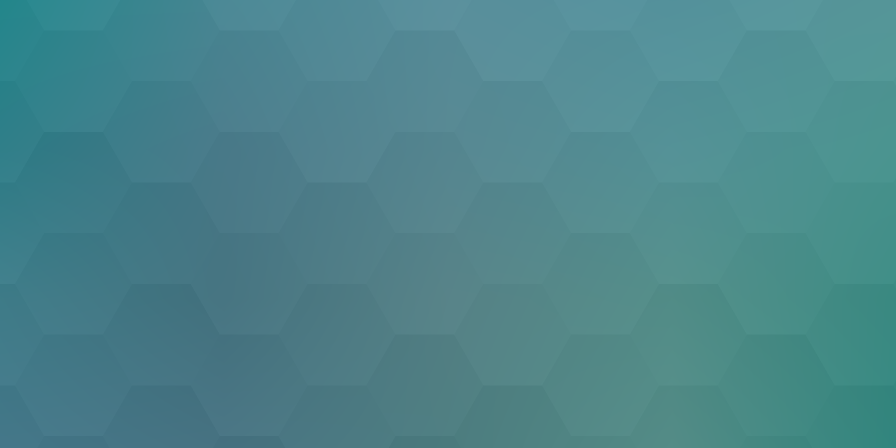
Give the GLSL for this background, as a WebGL 2 fragment shader.

```glsl
#version 300 es
precision highp float;
// Soft teal and slate colour mesh under a faint honeycomb of shaded hexagons.

uniform vec2 u_resolution;
out vec4 fragColor;

const float HEX_HEIGHT = 0.2264;              // flat side to flat side, canvas height = 1
const vec2 HEX_ORIGIN = vec2(0.164, 0.819);   // centre of one cell
const float BEVEL = 0.011;                    // darker top, lighter bottom in each cell
const float VARIATION = 0.010;                // random brightness between cells

// Sine-free hash of a cell position, 0 to 1
float hash21(vec2 p) {
    vec3 h = fract(vec3(p.xyx) * 0.1031);
    h += dot(h, h.yzx + 33.33);
    return fract((h.x + h.y) * h.z);
}

// Five evenly spaced colour stops, t from 0 to 1
vec3 ramp(float t, vec3 a, vec3 b, vec3 c, vec3 d, vec3 e) {
    float s = t * 4.0;
    vec3 col = mix(a, b, clamp(s, 0.0, 1.0));
    col = mix(col, c, clamp(s - 1.0, 0.0, 1.0));
    col = mix(col, d, clamp(s - 2.0, 0.0, 1.0));
    return mix(col, e, clamp(s - 3.0, 0.0, 1.0));
}

// Four horizontal ramps blended from top to bottom
vec3 colourMesh(vec2 uv) {
    vec3 top = ramp(uv.x, vec3(0.14, 0.53, 0.55), vec3(0.29, 0.53, 0.58),
        vec3(0.35, 0.56, 0.61), vec3(0.33, 0.57, 0.61), vec3(0.34, 0.59, 0.60));
    vec3 upper = ramp(uv.x, vec3(0.18, 0.49, 0.53), vec3(0.29, 0.48, 0.54),
        vec3(0.34, 0.53, 0.57), vec3(0.33, 0.57, 0.59), vec3(0.29, 0.58, 0.56));
    vec3 lower = ramp(uv.x, vec3(0.25, 0.49, 0.54), vec3(0.27, 0.45, 0.50),
        vec3(0.34, 0.51, 0.53), vec3(0.33, 0.56, 0.54), vec3(0.23, 0.54, 0.51));
    vec3 bottom = ramp(uv.x, vec3(0.27, 0.47, 0.54), vec3(0.28, 0.45, 0.51),
        vec3(0.30, 0.49, 0.50), vec3(0.33, 0.55, 0.53), vec3(0.19, 0.52, 0.49));
    float depth = (1.0 - uv.y) * 3.0;
    vec3 col = mix(top, upper, clamp(depth, 0.0, 1.0));
    col = mix(col, lower, clamp(depth - 1.0, 0.0, 1.0));
    return mix(col, bottom, clamp(depth - 2.0, 0.0, 1.0));
}

// Nearest flat-topped hexagon: xy = offset from its centre, zw = cell id
vec4 hexCell(vec2 p, float height) {
    vec2 period = vec2(sqrt(3.0), 1.0) * height;
    vec2 g = p / period;
    vec2 idA = floor(g + 0.5);
    vec2 idB = floor(g) + 0.5;
    vec2 a = p - idA * period;
    vec2 b = p - idB * period;
    return dot(a, a) < dot(b, b) ? vec4(a, idA) : vec4(b, idB);
}

// Brightness shift of the honeycomb at p
float hexShade(vec2 p, float bevel, float variation) {
    vec4 cell = hexCell(p - HEX_ORIGIN, HEX_HEIGHT);
    float slope = -2.0 * cell.y / HEX_HEIGHT;
    return bevel * slope + variation * (hash21(cell.zw * 2.0 + 40.0) - 0.5);
}

void main() {
    // Four samples per pixel smooth the cell edges
    float shade = 0.0;
    for (int i = 0; i < 4; i++) {
        vec2 jitter = vec2(i % 2, i / 2) * 0.5 - 0.25;
        vec2 p = (gl_FragCoord.xy + jitter) / u_resolution.y;
        shade += 0.25 * hexShade(p, BEVEL, VARIATION);
    }
    vec3 col = colourMesh(gl_FragCoord.xy / u_resolution) + shade;
    fragColor = vec4(col, 1.0);
}
```
